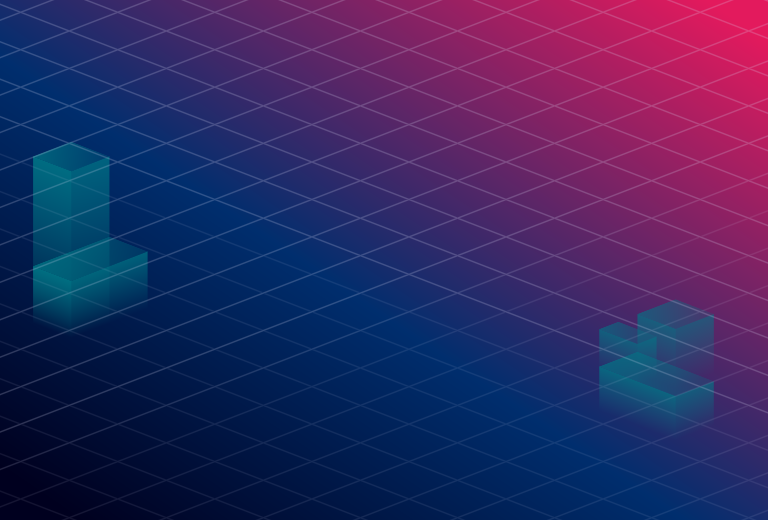
A Shadertoy shader for this background:

```glsl
const float SLOPE = 0.386;

float inside(float value, float low, float high, float blur) {
    return smoothstep(low - blur, low + blur, value)
         * (1.0 - smoothstep(high - blur, high + blur, value));
}

// Translucent isometric box: left roof corner, right and left wall widths, height
vec3 addBox(vec3 color, vec2 p, vec2 corner, vec2 size, float height, float strength) {
    float blur = 0.6 / iResolution.y;
    vec2 q = p - corner;
    float span = size.x + size.y;

    // Roof, fading towards its right corner
    vec2 roofPos = 0.5 * vec2(q.x + q.y / SLOPE, q.x - q.y / SLOPE);
    float roof = inside(roofPos.x, 0.0, size.x, blur) * inside(roofPos.y, 0.0, size.y, blur);
    float roofFade = mix(0.85, 0.25, clamp(q.x / span, 0.0, 1.0));

    // Two walls below the folded roof edge, fading downwards
    float drop = SLOPE * (abs(q.x - size.y) - size.y) - q.y;
    float wall = inside(q.x, 0.0, span, blur) * inside(drop, 0.0, height, blur);
    float wallFade = 1.0 - clamp(drop / height, 0.0, 1.0);
    wallFade *= mix(0.95, 0.8, smoothstep(-blur, blur, q.x - size.y));

    vec3 teal = vec3(0.0, 0.47, 0.53);
    color = mix(color, teal, wall * wallFade * strength);
    return mix(color, teal, roof * roofFade * strength);
}

// Coverage of thin lines at the whole numbers of a grid coordinate
float gridLine(float coord) {
    float dist = abs(fract(coord + 0.5) - 0.5) / 14.88;
    return 1.0 - smoothstep(0.0, 0.0012 + 0.8 / iResolution.y, dist);
}

void mainImage(out vec4 fragColor, in vec2 fragCoord) {
    vec2 uv = fragCoord / iResolution.xy;
    vec2 p = fragCoord / iResolution.y;

    // Diagonal gradient: night, blue, crimson
    float t = 0.5 * (uv.x + uv.y);
    vec3 night = vec3(0.0, 0.0, 0.12);
    vec3 blue = vec3(0.0, 0.18, 0.43);
    vec3 crimson = vec3(0.89, 0.10, 0.365);
    vec3 color = mix(night, blue, clamp((t - 0.05) / 0.395, 0.0, 1.0));
    color = mix(color, crimson, clamp((t - 0.445) / 0.515, 0.0, 1.0));

    // Left tower and the block before it
    color = addBox(color, p, vec2(0.0637, 0.699), vec2(0.0734), 0.32, 0.9);
    color = addBox(color, p, vec2(0.0637, 0.488), vec2(0.1467, 0.0734), 0.11, 0.9);

    // Right cluster, back to front
    color = addBox(color, p, vec2(1.2259, 0.396), vec2(0.0734), 0.115, 0.72);
    color = addBox(color, p, vec2(1.1525, 0.367), vec2(0.0367, 0.0734), 0.08, 0.72);
    color = addBox(color, p, vec2(1.1525, 0.295), vec2(0.0734, 0.1467), 0.085, 0.8);

    // Rhombic grid, fainter towards the lower corner
    vec2 cell = (p - vec2(0.5998, 0.6164)) / vec2(0.18668, 0.072);
    float falling = cell.x + cell.y;
    float rising = cell.x - cell.y;
    float fallingLight = mix(0.09, 0.22, smoothstep(-1.9, -1.1, falling));
    float risingLight = mix(0.22, 0.10, smoothstep(3.1, 4.9, rising));
    float light = max(gridLine(falling) * fallingLight, gridLine(rising) * risingLight);
    color = mix(color, vec3(0.85, 0.85, 0.95), light);

    fragColor = vec4(color, 1.0);
}
```
